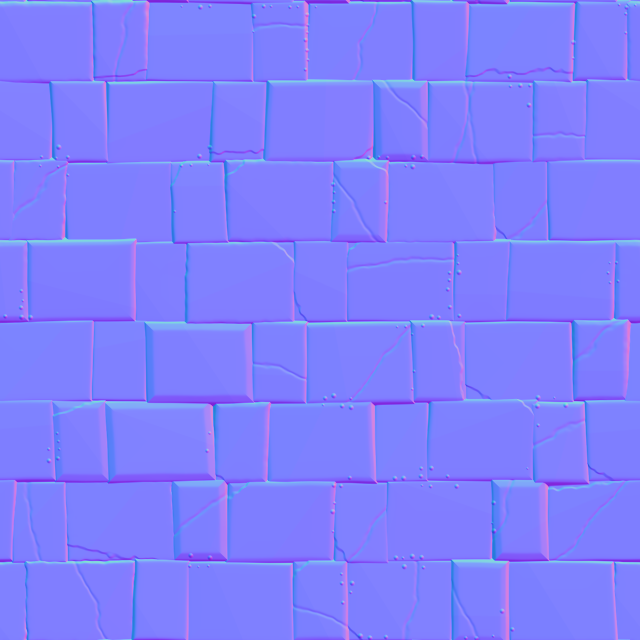
Reproduce this texture map procedurally as a three.js fragment shader.

```glsl
varying vec2 vUv;

#define ROWS 8.0
#define PAIR_WIDTH 2.0
#define LONG_WIDTH 1.3333
#define ROW_START 0.333
#define ROW_SHIFT 0.5
#define HEIGHT_RANGE 0.042
#define BEVEL_MAX 0.085
#define TILT 0.035
#define CRACK_DEPTH 0.006
#define CHIP_DEPTH 0.011
#define PEBBLE_CELLS 9.0
#define NORMAL_STEP 0.009

float hash(vec2 p) {
  return fract(sin(dot(p, vec2(127.1, 311.7))) * 43758.5453);
}

float brickRandom(vec2 id, float n) {
  return hash(id + n * vec2(7.31, 3.17));
}

float noise(vec2 p) {
  vec2 i = floor(p), f = fract(p);
  f = f * f * (3.0 - 2.0 * f);
  return mix(mix(hash(i), hash(i + vec2(1, 0)), f.x),
             mix(hash(i + vec2(0, 1)), hash(i + vec2(1, 1)), f.x), f.y) - 0.5;
}

// Ramp of slope one with a rounded foot
float softRamp(float t, float r) {
  return 0.5 * (t + sqrt(t * t + r * r));
}

// Row layout: long and short bricks alternate, one unit is a row height
float rowOffset(float row) {
  return ROW_START + ROW_SHIFT * mod(row, ROWS);
}

float brickLeft(float k) {
  float pair = floor(k * 0.5);
  return PAIR_WIDTH * pair + LONG_WIDTH * (k - 2.0 * pair);
}

float brickAt(float x) {
  float pair = floor(x / PAIR_WIDTH);
  return 2.0 * pair + step(LONG_WIDTH, x - PAIR_WIDTH * pair);
}

float jointDistance(vec2 q) {
  float row = floor(q.y), x = q.x - rowOffset(row), k = brickAt(x);
  float side = min(x - brickLeft(k), brickLeft(k + 1.0) - x);
  return min(side, min(q.y - row, row + 1.0 - q.y));
}

// One tilted, bevelled, worn brick
float brickHeight(vec2 q, float row, float k) {
  vec2 id = mod(vec2(k, row), ROWS);
  float left = brickLeft(k);
  vec2 size = 0.5 * vec2(brickLeft(k + 1.0) - left, 1.0);
  vec2 p = q - vec2(left + rowOffset(row), row) - size;
  p += 0.04 * (vec2(brickRandom(id, 1.0), brickRandom(id, 2.0)) - 0.5);
  p += p.yx * vec2(0.12, 0.04) * (vec2(brickRandom(id, 3.0), brickRandom(id, 4.0)) - 0.5);
  vec2 inset = size - abs(p);
  float edge = min(inset.x, inset.y);
  if (edge < -0.15) return -1.0;

  vec2 seed = id * 17.0;
  float rough = noise(p * 13.0 + seed);
  float wave = noise(p * 3.0 + seed);
  float tall = brickRandom(id, 6.0);
  float ragged = step(0.65, brickRandom(id, 5.0)) * (1.0 - tall);
  edge += 0.015 * wave + 0.03 * rough * ragged;

  // Face: tilted plane cut by a shallow facet
  vec2 tilt = TILT * (vec2(brickRandom(id, 7.0), brickRandom(id, 8.0)) - 0.5);
  float turn = 6.2832 * brickRandom(id, 9.0);
  float facet = dot(p, vec2(cos(turn), sin(turn))) - 0.3 * brickRandom(id, 10.0);
  float h = HEIGHT_RANGE * tall + dot(p, tilt) - 0.03 * max(facet, 0.0);

  // Wide bevel, then a steep rim
  float bevel = 0.008 + BEVEL_MAX * tall * tall;
  h -= mix(0.2, 0.36, brickRandom(id, 11.0)) * softRamp(bevel - edge, 0.016);
  h -= 0.75 * softRamp(0.004 - edge, 0.009);

  // Cracks across the face
  for (int i = 0; i < 2; i++) {
    float n = 20.0 + 5.0 * float(i);
    float a = 3.1416 * brickRandom(id, n);
    float d = dot(p, vec2(cos(a), sin(a))) + 0.5 * (brickRandom(id, n + 1.0) - 0.5);
    d += 0.14 * wave + 0.025 * rough;
    h -= CRACK_DEPTH * step(0.78, brickRandom(id, n + 2.0)) * exp(-d * d / 0.0005);
  }

  // Broken side or corner
  float a = 6.2832 * brickRandom(id, 31.0);
  vec2 outward = vec2(cos(a), sin(a));
  float broken = dot(p, outward) - dot(size, abs(outward)) + 0.16 + 0.1 * wave + 0.05 * rough;
  return h - CHIP_DEPTH * step(0.68, brickRandom(id, 32.0)) * smoothstep(0.0, 0.035, broken);
}

// Small domes clustered along the joints
float pebbleHeight(vec2 q) {
  vec2 cell = floor(q * PEBBLE_CELLS);
  vec2 id = mod(cell, ROWS * PEBBLE_CELLS);
  vec2 jitter = vec2(hash(id + 3.7), hash(id + 9.2)) - 0.5;
  vec2 centre = (cell + 0.5 + 0.36 * jitter) / PEBBLE_CELLS;
  float present = step(0.86, hash(floor(id / 4.0) + 51.3)) * step(0.45, hash(id + 5.1));
  present *= step(jointDistance(centre), 0.09);
  float radius = mix(0.016, 0.036, hash(id + 1.9));
  float dome = max(0.0, 1.0 - dot(q - centre, q - centre) / (radius * radius));
  return 0.4 * radius * present * dome * dome;
}

// The highest of the neighbouring bricks wins
float wallHeight(vec2 q) {
  float h = -1.0;
  for (int j = 0; j < 2; j++) {
    float row = floor(q.y - 0.5) + float(j);
    float k = brickAt(q.x - rowOffset(row));
    for (int i = -1; i < 2; i++) h = max(h, brickHeight(q, row, k + float(i)));
  }
  return h + pebbleHeight(q);
}

void main() {
  vec2 q = vUv * ROWS + vec2(0.0, 0.02), e = vec2(NORMAL_STEP, 0.0);
  vec2 slope = vec2(wallHeight(q + e.xy) - wallHeight(q - e.xy),
                    wallHeight(q + e.yx) - wallHeight(q - e.yx)) / (2.0 * NORMAL_STEP);
  gl_FragColor = vec4(normalize(vec3(-slope, 1.0)) * 0.5 + 0.5, 1.0);
}
```
